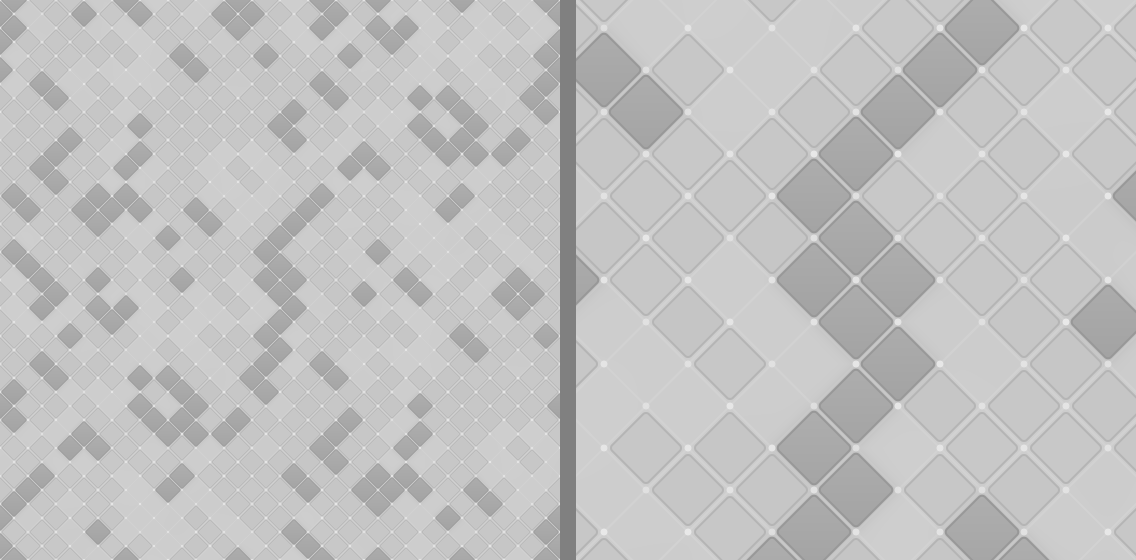
Left: the whole. Right: its middle third, enlarged.
This pattern is drawn by a Shadertoy shader. Its source:

```glsl
const float PERIOD = 20.0;       // cells before the layout repeats
const float CORNER = 0.09;
const float INSET = 0.03;
const float OUTLINE = 0.035;

const vec3 GROUND = vec3(0.803);
const vec3 SEAM = vec3(0.835);
const vec3 PALE_FILL = vec3(0.78);
const vec3 PALE_EDGE = vec3(0.71);
const vec3 DARK_FILL = vec3(0.66);
const vec3 DARK_EDGE = vec3(0.595);
const vec3 STUD = vec3(0.91);

float hash(vec2 cell, float seed) {
    vec3 p = fract(vec3(cell.xyx + seed * 7.31) * 0.1031);
    p += dot(p, p.yzx + 33.33);
    return fract((p.x + p.y) * p.z);
}

vec2 gradient(vec2 node, float period) {
    float angle = 6.2832 * hash(mod(node, period), 9.0);
    return vec2(cos(angle), sin(angle));
}

// Gradient noise that wraps after the given period
float gradientNoise(vec2 p, float period) {
    vec2 i = floor(p), f = fract(p);
    vec2 u = f * f * f * (f * (f * 6.0 - 15.0) + 10.0);
    vec2 e = vec2(1.0, 0.0);
    float a = dot(gradient(i, period), f);
    float b = dot(gradient(i + e.xy, period), f - e.xy);
    float c = dot(gradient(i + e.yx, period), f - e.yx);
    float d = dot(gradient(i + e.xx, period), f - e.xx);
    return mix(mix(a, b, u.x), mix(c, d, u.x), u.y);
}

// True when a seed cell exists and stretches far enough
bool seeded(vec2 cell, float stretchSeed, float chance) {
    vec2 id = mod(cell, PERIOD);
    return hash(id, 1.0) < 0.128 && hash(id, stretchSeed) < chance;
}

// Dark cells are single seeds or short runs along either diagonal
bool isDark(vec2 cell) {
    return seeded(cell, 2.0, 1.0)
        || seeded(cell - vec2(0.0, 1.0), 3.0, 0.48)
        || seeded(cell - vec2(1.0, 0.0), 4.0, 0.27);
}

float roundedSquare(vec2 p, float halfSide, float radius) {
    vec2 d = abs(p) - halfSide + radius;
    return length(max(d, 0.0)) + min(max(d.x, d.y), 0.0) - radius;
}

float coverage(float dist, float pixel) {
    return clamp(0.5 - dist / pixel, 0.0, 1.0);
}

vec3 drawTile(vec3 base, float dist, vec3 edge, vec3 fill, float pixel) {
    vec3 color = mix(base, edge, coverage(dist, pixel));
    return mix(color, fill, coverage(dist + OUTLINE, pixel));
}

// Soft shade spilling from the dark cells nearby
float shadow(vec2 cell, vec2 local) {
    float shade = 0.0;
    for (int y = -1; y <= 1; y++) {
        for (int x = -1; x <= 1; x++) {
            vec2 offset = vec2(x, y);
            if (isDark(cell + offset)) {
                float dist = roundedSquare(local - offset, 0.5 - INSET, CORNER);
                shade = max(shade, exp(-max(dist, 0.0) * 13.0));
            }
        }
    }
    return shade;
}

void mainImage(out vec4 fragColor, in vec2 fragCoord) {
    // Grid turned by 45 degrees, twenty diamonds across the canvas
    vec2 uv = fragCoord / iResolution.y;
    vec2 grid = 20.0 * vec2(uv.x + uv.y, uv.x - uv.y);
    float pixel = 28.284 / iResolution.y;
    vec2 cell = floor(grid);
    vec2 local = grid - cell - 0.5;
    vec2 id = mod(cell, PERIOD);

    // Ground with faint seams
    vec3 color = GROUND + 0.012 * gradientNoise(grid * 0.25, PERIOD * 0.25);
    float seam = 0.5 - max(abs(local.x), abs(local.y));
    color = mix(color, SEAM, 0.6 * coverage(seam - 0.018, pixel));
    color -= 0.055 * shadow(cell, local);

    // Tiles: dark, pale or left blank
    float clump = gradientNoise((cell + 0.5) * 0.25, PERIOD * 0.25);
    float tone = 0.012 * (hash(id, 5.0) - 0.5);
    if (isDark(cell)) {
        float dist = roundedSquare(local, 0.5 - INSET, CORNER);
        float slope = 0.02 * (local.x - local.y);
        color = drawTile(color, dist, DARK_EDGE, DARK_FILL + tone + slope, pixel);
    } else if (hash(id, 6.0) + 0.5 * clump < 0.62) {
        float dist = roundedSquare(local, 0.455, CORNER);
        color = drawTile(color, dist, PALE_EDGE, PALE_FILL + tone, pixel);
    }

    // Small studs at the crossings
    vec2 crossing = floor(grid + 0.5);
    float stud = coverage(length(grid - crossing) - 0.058, pixel);
    float strength = mix(0.65, 1.0, hash(mod(crossing, PERIOD), 8.0));
    color = mix(color, STUD, stud * strength);

    fragColor = vec4(color, 1.0);
}
```
